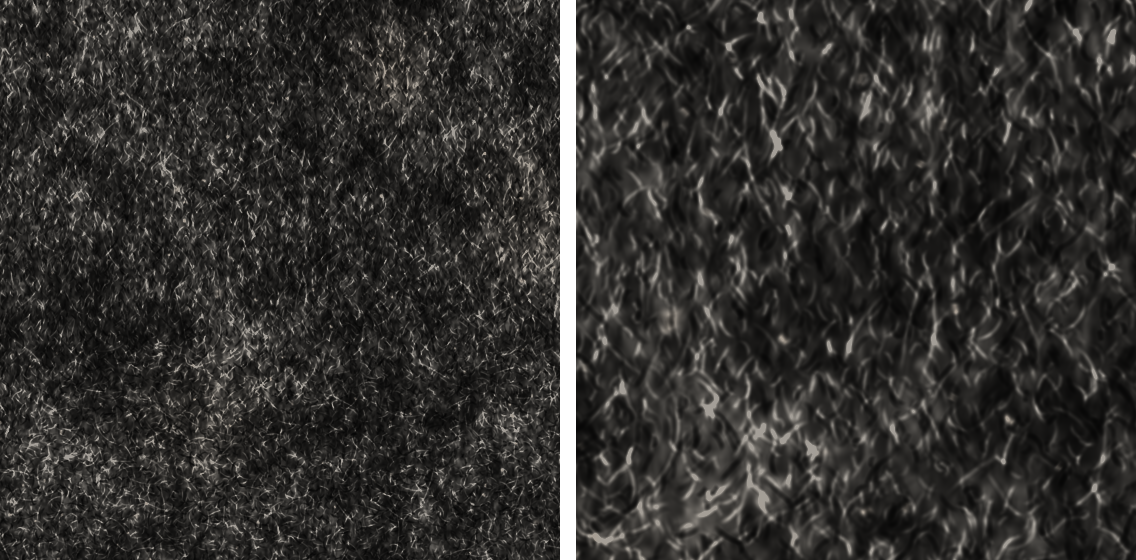
Left, the full canvas; right, a detail of the centre.
Reproduce this texture procedurally as a three.js fragment shader.

```glsl
// Dark matted ground of dry grass fibres, fine litter and scattered pale flecks.
varying vec2 vUv;

const vec3 WARM_GREY = vec3(1.0, 0.97, 0.925);
const vec3 STRAW = vec3(1.04, 0.96, 0.87);
const float BASE_TONE = 0.119;
const int FINE_LAYERS = 7;
const int LONG_LAYERS = 5;

float hash(vec2 p) {
  vec3 q = fract(vec3(p.xyx) * 0.1031);
  q += dot(q, q.yzx + 33.33);
  return fract((q.x + q.y) * q.z);
}

float noise(vec2 p) {
  vec2 cell = floor(p);
  vec2 f = fract(p);
  f = f * f * (3.0 - 2.0 * f);
  float low = mix(hash(cell), hash(cell + vec2(1.0, 0.0)), f.x);
  float high = mix(hash(cell + vec2(0.0, 1.0)), hash(cell + 1.0), f.x);
  return mix(low, high, f.y);
}

// Centred around zero.
float fbm(vec2 p) {
  float sum = 0.0;
  float weight = 0.5;
  for (int i = 0; i < 4; i++) {
    sum += weight * (noise(p) - 0.5);
    p = mat2(0.8, -0.6, 0.6, 0.8) * p * 2.03 + 17.3;
    weight *= 0.5;
  }
  return sum;
}

vec2 rotate(vec2 p, float angle) {
  float c = cos(angle);
  float s = sin(angle);
  return vec2(c * p.x - s * p.y, s * p.x + c * p.y);
}

// Soft bent fibre along y, tapered toward both ends.
float fibre(vec2 p, float halfLength, float width, float bend) {
  float along = p.y / halfLength;
  float offset = abs(p.x + bend * halfLength * (along * along - 0.3));
  float taper = 1.0 - smoothstep(0.35, 1.0, abs(along));
  return taper * (1.0 - smoothstep(0.0, width, offset));
}

// One scattered layer; gain holds the darkest and lightest fibre strength.
float fibreLayer(vec2 uv, float scale, float halfLength, float width,
                 float density, float spread, vec2 gain, float seed) {
  vec2 p = uv * scale + seed * 3.7;
  vec2 home = floor(p);
  float sum = 0.0;
  for (int y = -1; y <= 1; y++) {
    for (int x = -1; x <= 1; x++) {
      vec2 cell = home + vec2(float(x), float(y));
      vec2 key = cell + seed * 19.7;
      if (hash(key + 5.1) < density) {
        vec2 centre = cell + vec2(hash(key), hash(key + 41.3));
        float angle = (hash(key + 73.9) - 0.5) * spread;
        float size = halfLength * mix(0.45, 1.0, hash(key + 11.7));
        float bend = (hash(key + 27.1) - 0.5) * 0.8;
        float strength = mix(gain.x, gain.y, hash(key + 97.3));
        sum += strength * fibre(rotate(p - centre, angle), size, width * scale, bend);
      }
    }
  }
  return sum;
}

float clump(vec2 uv, vec2 centre, vec2 radius) {
  vec2 d = (uv - centre) / radius;
  return exp(-dot(d, d));
}

void main() {
  vec2 uv = vUv;
  vec2 warped = uv + 0.05 * vec2(fbm(uv * 13.0), fbm(uv * 13.0 + 31.0));

  // Pale straw clumps over broad mottling
  float straw = clump(warped, vec2(0.69, 0.89), vec2(0.08, 0.10))
              + 0.7 * clump(warped, vec2(0.94, 0.62), vec2(0.09, 0.14))
              + 0.5 * clump(warped, vec2(0.36, 0.25), vec2(0.13, 0.12));
  float detail = 1.5 * fbm(uv * 5.0 + 3.0) + 1.5 * fbm(warped * 17.0 + 9.0);
  detail += 0.45 * straw;

  // Upright streaks and crumbly grain
  detail += 0.7 * (noise(warped * vec2(75.0, 20.0)) - 0.5);
  detail += 1.1 * (noise(warped * vec2(120.0, 75.0)) - 0.5);
  detail += 1.0 * (noise(uv * vec2(215.0, 160.0) + 7.0) - 0.5);

  // Short tangled fibres, more upright toward the top
  float spread = mix(2.9, 1.5, smoothstep(0.25, 0.7, uv.y + fbm(uv * 4.0)));
  for (int i = 0; i < FINE_LAYERS; i++) {
    float layer = float(i);
    float scale = 88.0 - 9.0 * layer;
    detail += fibreLayer(uv, scale, 0.75, 0.0026, 0.9, spread,
                         vec2(-0.9, 1.15), layer + 1.0);
  }

  // Long sparse stalks
  for (int i = 0; i < LONG_LAYERS; i++) {
    float layer = float(i);
    float scale = 25.0 - 4.0 * layer;
    detail += fibreLayer(uv, scale, 0.7, 0.0027, 0.55, spread + 0.5,
                         vec2(-0.3, 1.05), layer + 20.0);
  }

  // Bright chips and a few larger pale scraps
  float flecks = fibreLayer(uv, 48.0, 0.28, 0.0042, 0.09, 3.1, vec2(0.4, 1.7), 40.0);
  flecks += fibreLayer(warped, 9.0, 0.12, 0.009, 0.06, 3.1, vec2(0.5, 1.3), 50.0);
  detail += flecks;

  float tone = min(BASE_TONE * exp(detail), 0.75);
  tone = 0.012 + tone / (1.0 + 0.25 * tone);
  float warmth = clamp(0.5 * straw + 0.4 * flecks, 0.0, 1.0);
  gl_FragColor = vec4(tone * mix(WARM_GREY, STRAW, warmth), 1.0);
}
```
